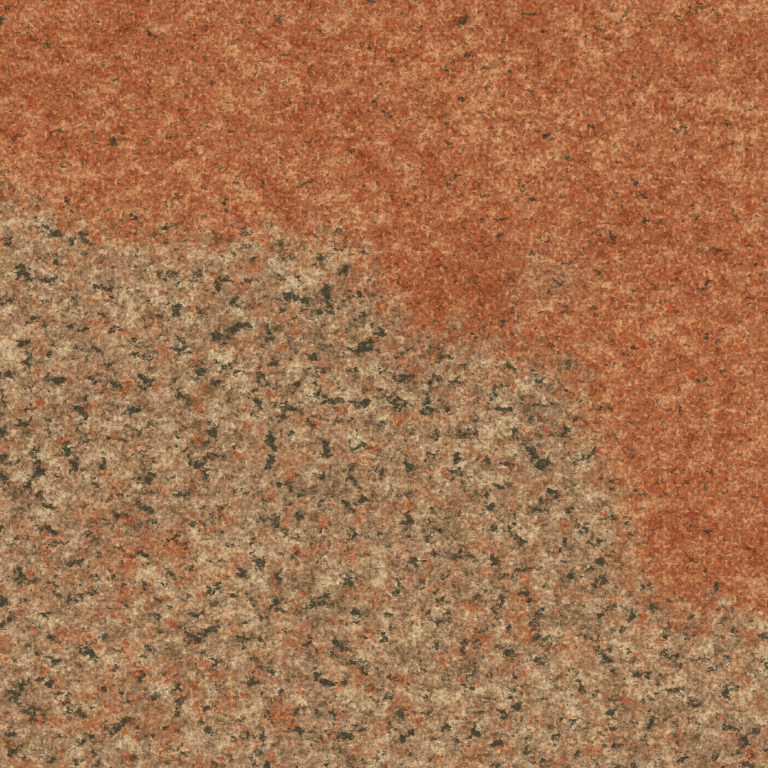
Give the GLSL for this texture, as a WebGL 1 fragment shader.

```glsl
precision highp float;
uniform vec2 u_resolution;

#define RED_BASE vec3(0.665, 0.390, 0.248)
#define RED_PALE vec3(0.775, 0.545, 0.370)
#define RED_DEEP vec3(0.550, 0.275, 0.160)
#define GREY_BASE vec3(0.625, 0.485, 0.355)
#define GREY_PALE vec3(0.775, 0.665, 0.510)
#define GREY_DEEP vec3(0.440, 0.350, 0.245)
#define RUST vec3(0.670, 0.310, 0.165)
#define MICA vec3(0.245, 0.240, 0.180)
#define GOLD vec3(0.880, 0.715, 0.490)
#define FLAKE_SCALE 46.0
#define EDGE_ROUGHNESS 0.075
#define GRAIN_STRENGTH 0.18

vec2 gradientAt(vec2 cell) {
    vec3 q = fract(cell.xyx * vec3(0.1031, 0.1030, 0.0973));
    q += dot(q, q.yzx + 33.33);
    float angle = 6.28318 * fract((q.x + q.y) * q.z);
    return vec2(cos(angle), sin(angle));
}

float gradientNoise(vec2 p) {
    vec2 i = floor(p);
    vec2 f = p - i;
    vec2 w = f * f * f * (f * (f * 6.0 - 15.0) + 10.0);
    float a = dot(gradientAt(i), f);
    float b = dot(gradientAt(i + vec2(1.0, 0.0)), f - vec2(1.0, 0.0));
    float c = dot(gradientAt(i + vec2(0.0, 1.0)), f - vec2(0.0, 1.0));
    float d = dot(gradientAt(i + vec2(1.0, 1.0)), f - vec2(1.0, 1.0));
    return mix(mix(a, b, w.x), mix(c, d, w.x), w.y) * 1.4;
}

float fbm(vec2 p) {
    float sum = 0.0;
    float amplitude = 0.66;
    p = mat2(0.8, -0.6, 0.6, 0.8) * p;
    for (int i = 0; i < 4; i++) {
        sum += amplitude * gradientNoise(p);
        p = mat2(1.6, 1.2, -1.2, 1.6) * p + 17.3;
        amplitude *= 0.7;
    }
    return sum;
}

float patchAt(vec2 p, vec2 center, vec2 radius) {
    vec2 d = (p - center) / radius;
    return exp(-dot(d, d));
}

// Height of the border between grey stone below and red stone above
float borderHeight(float x) {
    return 0.75 - 0.055 * smoothstep(0.0, 0.15, x)
                - 0.13 * smoothstep(0.41, 0.58, x)
                - 0.03 * smoothstep(0.60, 0.72, x)
                - 0.33 * smoothstep(0.72, 0.88, x);
}

void main() {
    vec2 uv = gl_FragCoord.xy / u_resolution;
    vec2 warp = vec2(fbm(uv * 60.0 + 3.7), fbm(uv * 60.0 + 41.2));
    vec2 p = uv * vec2(0.9, 1.1) + 0.002 * warp;

    // Stone regions with a ragged border
    float slope = (borderHeight(uv.x + 0.01) - borderHeight(uv.x - 0.01)) / 0.02;
    float depth = (borderHeight(uv.x) - uv.y) / sqrt(1.0 + slope * slope);
    depth += EDGE_ROUGHNESS * (0.25 * fbm(uv * 12.0) + 0.7 * fbm(p * 42.0 + 8.0));
    float grey = smoothstep(-0.045, 0.05, depth);
    grey = max(grey, 0.5 * patchAt(uv, vec2(0.715, 0.635), vec2(0.055, 0.04)));

    // Broad stains
    float rustStain = patchAt(uv, vec2(0.18, 0.28), vec2(0.07, 0.05))
                    + 0.7 * patchAt(uv, vec2(0.66, 0.21), vec2(0.06, 0.05))
                    + 0.6 * patchAt(uv, vec2(0.20, 0.10), vec2(0.16, 0.07));
    float shade = patchAt(uv, vec2(0.60, 0.61), vec2(0.09, 0.08))
                + 0.6 * patchAt(uv, vec2(0.80, 0.70), vec2(0.10, 0.05))
                + 0.6 * patchAt(uv, vec2(0.90, 0.27), vec2(0.08, 0.10))
                + 0.4 * patchAt(uv, vec2(0.10, 0.92), vec2(0.14, 0.10));
    float darkCluster = patchAt(uv, vec2(0.42, 0.625), vec2(0.05, 0.04))
                      + 0.6 * patchAt(uv, vec2(0.02, 0.36), vec2(0.04, 0.04))
                      + 0.3 * patchAt(uv, vec2(0.40, 0.50), vec2(0.28, 0.06));

    // Mottled mineral body
    float broad = fbm(uv * 8.0 + 21.0);
    float mottle = fbm(p * 36.0 + 11.0) + 0.35 * broad;
    float crumb = fbm(p * 95.0 + 65.0);
    float tone = mottle * 0.75 + crumb * 0.55;
    vec3 red = mix(RED_BASE, RED_PALE, smoothstep(-0.12, 0.62, tone - 0.15 * shade));
    red = mix(red, RED_DEEP, smoothstep(0.08, 0.85, -tone + 0.2 * shade));
    red = mix(red, RED_DEEP, 0.3 * min(shade, 1.0));
    vec3 greyStone = mix(GREY_BASE, GREY_PALE, smoothstep(-0.15, 0.55, tone));
    greyStone = mix(greyStone, GREY_DEEP, smoothstep(0.1, 0.75, -tone + 0.2 * darkCluster));
    vec3 color = mix(red, greyStone, grey);

    // Rust tints and grains
    float tint = fbm(p * 24.0 + 75.0) + 0.5 * rustStain;
    color = mix(color, RED_BASE, 0.5 * grey * smoothstep(0.0, 0.65, tint));
    float rust = fbm(p * 44.0 + 90.0) + 0.25 * rustStain;
    color = mix(color, RUST, 0.6 * smoothstep(0.25, 0.70, rust));

    // Dark green mica, dense in the grey stone and clustered in the red
    float flakes = fbm(p * FLAKE_SCALE + 130.0) + 0.2 * darkCluster;
    flakes += 0.15 * fbm(uv * 14.0 + 33.0);
    float threshold = mix(0.39, 0.14, grey);
    float mica = smoothstep(threshold, threshold + 0.50, flakes);
    float specks = smoothstep(0.30, 0.65, fbm(p * 95.0 + 170.0));
    color = mix(color, MICA, 0.88 * mica);
    color = mix(color, MICA, specks * mix(0.5, 0.45, grey));

    // Fine grain and golden crystals
    float grain = gradientNoise(uv * 190.0) + 0.8 * gradientNoise(uv * 310.0 + 9.0);
    color *= 1.0 + GRAIN_STRENGTH * grain;
    float crystal = smoothstep(0.28, 0.65, gradientNoise(uv * 175.0 + 230.0) + 0.15 * broad);
    color = mix(color, GOLD, 0.45 * crystal * (1.0 - mica));

    gl_FragColor = vec4(clamp(color, 0.0, 1.0), 1.0);
}
```
